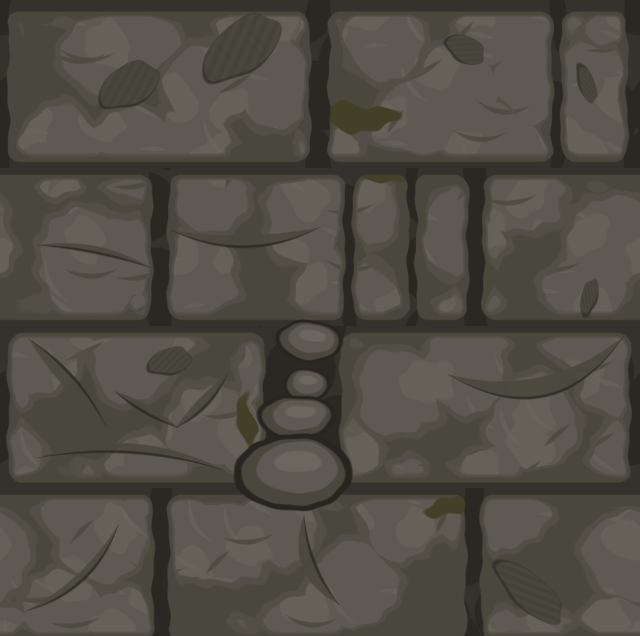
Reproduce this texture procedurally as a WebGL 1 fragment shader.

```glsl
precision highp float;
// Painted stone wall: four courses of worn blocks parted by dark mortar.
// Wrapping joints cut each course; cellular noise shapes bevels and patches,
// and strokes, hollows, fissures and moss add the wear.
uniform vec2 u_resolution;

const float TAU = 6.28318;
const vec3 FACE = vec3(0.37, 0.35, 0.32);
const vec3 LIT = vec3(0.42, 0.40, 0.37);
const vec3 SHADE = vec3(0.29, 0.28, 0.24);
const vec3 MORTAR = vec3(0.205, 0.195, 0.172);
const vec3 DEEP = vec3(0.155, 0.145, 0.125);
const vec3 MOSS = vec3(0.26, 0.25, 0.15);

float fill(float d) {
  float soft = 1.0 / u_resolution.x;
  return 1.0 - smoothstep(-soft, soft, d);
}
vec2 hash2(vec2 c) {
  return fract(sin(vec2(dot(c, vec2(127.1, 311.7)), dot(c, vec2(269.5, 183.3)))) * 4375.85);
}
mat2 spin(float a) { return mat2(cos(a), -sin(a), sin(a), cos(a)); }
vec2 wobble(vec2 p) {
  return sin(TAU * (p.yx * vec2(9, 7) + p * 4.0)) + 0.5 * sin(TAU * (p.yx * 21.0 - p * 13.0));
}

// Distance to the nearest scattered point, n cells across
float cellular(vec2 p, float n) {
  float nearest = 2.0;
  for (int k = 0; k < 9; k++) {
    vec2 cell = floor(p * n) + vec2(mod(float(k), 3.0), floor(float(k) / 3.0)) - 1.0;
    nearest = min(nearest, length(p * n - cell - hash2(mod(cell, n))));
  }
  return nearest;
}

// Curved, tapered brush strokes in some of the cells
float strokes(vec2 p, float n, float slope, float density) {
  float cover = 0.0;
  for (int k = 0; k < 9; k++) {
    vec2 cell = floor(p * n) + vec2(mod(float(k), 3.0), floor(float(k) / 3.0)) - 1.0;
    vec2 id = mod(cell, n) + n, r = hash2(id + 7.0);
    vec2 d = spin(slope + (r.x - 0.5) * 1.3) * (p * n - cell - hash2(id));
    d.y += (r.x - 0.4) * d.x * d.x;
    float along = d.x / (0.25 + 0.35 * r.x);
    float w = 0.055 * (1.0 - along * along);
    cover = max(cover, step(r.y, density) * fill((abs(d.y) - w) / n));
  }
  return cover;
}

// Hollow with a hatched floor and a dark rim
void chip(inout vec3 col, vec2 p, vec2 c, vec2 r, float turn) {
  vec2 q = spin(turn) * (p - c) / r;
  float d = (length(q) - 1.0 + 0.07 * sin(3.0 * q.x + 4.0 * q.y)) * min(r.x, r.y);
  float hatch = 0.12 + 0.12 * sin(13.0 * (q.x + q.y));
  col = mix(col, mix(SHADE, MORTAR, hatch), fill(d));
  col = mix(col, DEEP, 0.6 * fill(abs(d) - 0.0016 * clamp(q.y - q.x, 0.0, 1.0)));
}

// Bowed fissure from a to b with a shaded band on one side
void crack(inout vec3 col, vec2 p, vec2 a, vec2 b, float bend, float band) {
  vec2 e = b - a;
  float len = length(e);
  vec2 q = vec2(dot(p - a, e), dot(p - a, vec2(-e.y, e.x))) / len;
  float u = clamp(q.x / len, 0.0, 1.0), taper = 4.0 * u * (1.0 - u);
  float v = q.y - bend * taper, ends = abs(q.x - 0.5 * len) - 0.5 * len;
  float side = abs(v - 0.5 * band * taper) - 0.5 * abs(band) * taper;
  col = mix(col, SHADE, 0.9 * fill(max(side, ends)));
  col = mix(col, DEEP, 0.75 * fill(max(abs(v) - 0.0022 * taper, ends)));
}

void blob(inout vec3 col, vec3 tint, vec2 p, vec2 c, vec2 r) {
  col = mix(col, tint, fill((length((p - c) / r) - 1.0) * min(r.x, r.y)));
}

void pebble(inout vec3 col, vec2 p, vec2 c, vec2 r) {
  p += 0.0015 * wobble(p);
  blob(col, DEEP, p, c, r * 1.15);
  blob(col, SHADE, p, c, r);
  blob(col, FACE, p, c + r * vec2(0.08, -0.14), r * 0.77);
  blob(col, LIT, p, c + r * vec2(0.1, -0.3), r * vec2(0.45, 0.32));
}

vec3 stoneFace(vec2 p, float edge) {
  vec2 bent = p + 0.006 * wobble(p);
  vec3 col = mix(FACE, LIT, 0.5 * fill((cellular(bent, 9.0) - 0.3) / 9.0));
  col = mix(col, LIT, 0.55 * strokes(p, 15.0, 0.5, 0.45));
  col = mix(col, SHADE, 0.8 * strokes(p + 0.37, 14.0, -0.5, 0.28));
  // Two-step bevel, broken into facets
  float bevel = 0.008 + 0.04 * smoothstep(0.35, 0.85, cellular(bent + 0.21, 8.0));
  col = mix(col, mix(FACE, SHADE, 0.55), fill(edge - bevel));
  col = mix(col, SHADE, fill(edge - 0.65 * bevel));
  // Hollows
  chip(col, p, vec2(0.2, 0.133), vec2(0.05, 0.031), -0.5);
  chip(col, p, vec2(0.375, 0.075), vec2(0.07, 0.038), -0.65);
  chip(col, p, vec2(0.727, 0.076), vec2(0.032, 0.02), 0.5);
  chip(col, p, vec2(0.917, 0.13), vec2(0.03, 0.012), 1.25);
  chip(col, p, vec2(0.92, 0.465), vec2(0.028, 0.012), -1.3);
  chip(col, p, vec2(0.264, 0.564), vec2(0.034, 0.02), -0.25);
  chip(col, p, vec2(0.827, 0.923), vec2(0.066, 0.026), 0.75);
  // Fissures
  crack(col, p, vec2(0.06, 0.383), vec2(0.235, 0.418), -0.006, -0.01);
  crack(col, p, vec2(0.268, 0.36), vec2(0.5, 0.355), 0.028, -0.018);
  crack(col, p, vec2(0.045, 0.53), vec2(0.165, 0.665), -0.012, 0.02);
  crack(col, p, vec2(0.18, 0.612), vec2(0.278, 0.668), 0.005, -0.012);
  crack(col, p, vec2(0.275, 0.668), vec2(0.355, 0.585), 0.01, -0.015);
  crack(col, p, vec2(0.06, 0.715), vec2(0.35, 0.735), -0.018, -0.014);
  crack(col, p, vec2(0.7, 0.585), vec2(0.975, 0.525), 0.065, -0.03);
  crack(col, p, vec2(0.475, 0.805), vec2(0.53, 0.945), 0.012, 0.02);
  crack(col, p, vec2(0.04, 0.955), vec2(0.185, 0.82), 0.025, -0.012);
  // Moss
  blob(col, MOSS, bent, vec2(0.56, 0.182), vec2(0.07, 0.02));
  blob(col, MOSS, bent, vec2(0.595, 0.28), vec2(0.035, 0.009));
  blob(col, MOSS, bent, vec2(0.385, 0.66), vec2(0.012, 0.04));
  blob(col, MOSS, bent, vec2(0.7, 0.793), vec2(0.04, 0.016));
  return col;
}

void main() {
  vec2 p = vec2(gl_FragCoord.x, u_resolution.y - gl_FragCoord.y) / u_resolution.x;
  // Joint centres, half widths, and top and bottom of the course
  vec4 joint = vec4(0.9965, 0.499, 0.87, 0.87), gap = vec4(0.0165, 0.015, 0.007, 0.007);
  vec2 span = vec2(0.018, 0.253);
  if (p.y > 0.763) { joint = vec4(0.2515, vec3(0.74)); gap = vec4(0.012); span = vec2(0.773, 1); }
  else if (p.y > 0.51) { joint = vec4(0.9985, vec3(0.4725)); gap = vec4(0.0145, vec3(0.06)); span = vec2(0.52, 0.754); }
  else if (p.y > 0.263) { joint = vec4(0.25, 0.545, 0.644, 0.743); gap = vec4(0.013, 0.007, 0.006, 0.012); span = vec2(0.273, 0.5); }

  // Rounded inset from the sides of the block
  float x = p.x + 0.0022 * wobble(p).x;
  vec4 side = min(fract(x - joint), fract(joint - x)) - gap;
  float sides = min(min(side.x, side.y), min(side.z, side.w));
  vec2 rise = vec2(p.y - span.x, span.y - p.y);
  vec2 inner = vec2(sides, min(rise.x, rise.y));
  float inset = min(min(inner.x, inner.y), 0.02 - length(max(0.02 - inner, 0.0)));

  // Mortar deepens in the upright joints
  float hollow = fill(sides - 0.004) * fill(cellular(p, 11.0) / 11.0 - 0.055);
  vec3 col = mix(MORTAR, DEEP, 0.8 * hollow);
  col = mix(col, stoneFace(p, min(inset, 0.65 * rise.y)), fill(-inset));

  // Rubble in the wide joint
  pebble(col, p, vec2(0.483, 0.533), vec2(0.046, 0.028));
  pebble(col, p, vec2(0.48, 0.6), vec2(0.031, 0.023));
  pebble(col, p, vec2(0.463, 0.652), vec2(0.053, 0.031));
  pebble(col, p, vec2(0.458, 0.738), vec2(0.08, 0.053));
  gl_FragColor = vec4(col, 1.0);
}
```
